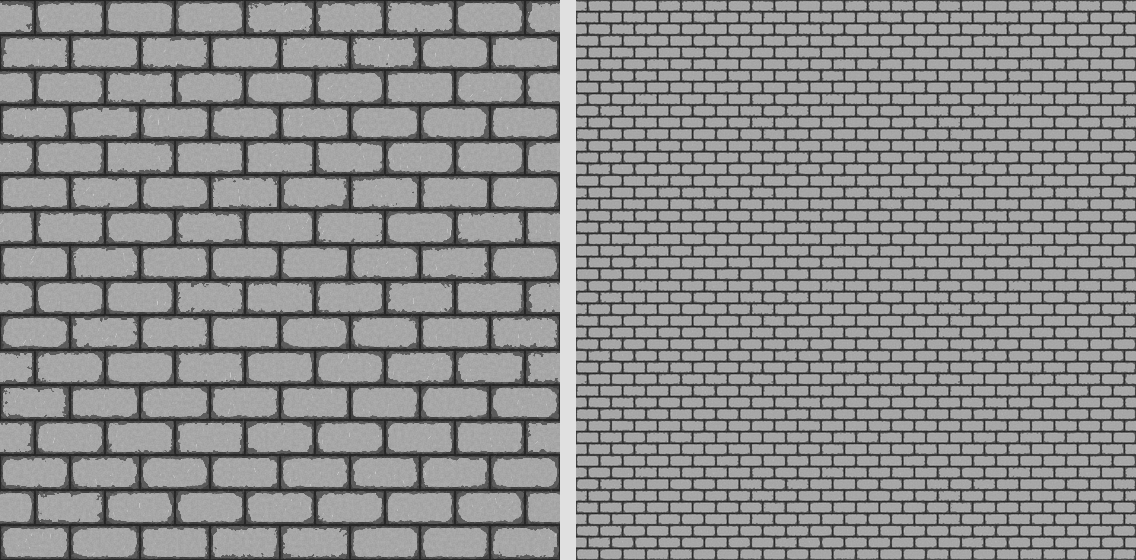
Left, the tile; right, the same tile 3 across and 3 down.
Reproduce this texture procedurally as a WebGL 2 fragment shader.

```glsl
#version 300 es
precision highp float;
// A seamless wall of grey bricks in running bond, with chipped pale faces.
// Each brick is layered from box distances roughened by wrapping gradient noise:
// joint line, mortar, worn border, mottled face; short pale scratches lie on top.

uniform vec2 u_resolution;
out vec4 fragColor;

// Lengths are in rows: one row is 1 high, one brick is 2 wide.
const float ROWS = 16.0;               // 16 rows of 8 bricks
const vec2 HALF_BRICK = vec2(1.0, 0.5);
const float LINE_INSET = 0.026;
const float MORTAR_INSET = 0.058;
const float FACE_INSET = 0.088;
const vec2 CORNER_RANGE = vec2(0.17, 0.36);
const vec2 CHIP_RANGE = vec2(0.07, 0.22);
const float SCRATCH_CELLS = 5.0;       // cells per row height
const float SCRATCH_CHANCE = 0.24;
const float SCRATCH_WIDTH = 0.007;

const vec3 LINE_COLOR = vec3(0.15);
const vec3 MORTAR_COLOR = vec3(0.26);
const vec3 BORDER_COLOR = vec3(0.36);
const vec3 FACE_COLOR = vec3(0.655);
const vec3 SCRATCH_COLOR = vec3(0.88);

vec2 hash2(vec2 p) {
    vec3 h = fract(p.xyx * vec3(0.1031, 0.1030, 0.0973));
    h += dot(h, h.yzx + 33.33);
    return fract((h.xx + h.yz) * h.zy);
}

float cornerDot(vec2 cell, vec2 offset, vec2 f, float period) {
    float angle = 6.2832 * hash2(mod(cell + offset, period) + period).x;
    return dot(vec2(cos(angle), sin(angle)), f - offset);
}

// Gradient noise over the wall, with a whole number of cells per row height.
float noise(vec2 p, float cellsPerRow) {
    float period = ROWS * cellsPerRow;
    vec2 cell = floor(p * cellsPerRow);
    vec2 f = fract(p * cellsPerRow);
    vec2 s = f * f * f * (f * (f * 6.0 - 15.0) + 10.0);
    float low = mix(cornerDot(cell, vec2(0, 0), f, period),
                    cornerDot(cell, vec2(1, 0), f, period), s.x);
    float high = mix(cornerDot(cell, vec2(0, 1), f, period),
                     cornerDot(cell, vec2(1, 1), f, period), s.x);
    return 1.4 * mix(low, high, s.y);
}

float roundedBox(vec2 p, vec2 halfSize, float radius) {
    vec2 q = abs(p) - halfSize + radius;
    return length(max(q, 0.0)) + min(max(q.x, q.y), 0.0) - radius;
}

float coverage(float dist, float pixel) {
    return 1.0 - smoothstep(-0.5 * pixel, 0.5 * pixel, dist);
}

// Short, nearly upright strokes, one at most per grid cell.
float scratches(vec2 p, float pixel) {
    vec2 g = p * SCRATCH_CELLS;
    float total = 0.0;
    for (int y = -1; y <= 1; y++)
    for (int x = -1; x <= 1; x++) {
        vec2 cell = floor(g) + vec2(x, y);
        vec2 id = mod(cell, ROWS * SCRATCH_CELLS);
        vec2 place = hash2(id + 11.0);
        vec2 kind = hash2(id + 217.0);
        vec2 look = hash2(id + 431.0);
        float tilt = mix(-0.35, 0.85, look.x);
        vec2 along = vec2(sin(tilt), cos(tilt));
        vec2 d = (g - cell - place) / SCRATCH_CELLS;
        float reach = mix(0.015, 0.075, kind.y * kind.y);
        d -= along * clamp(dot(d, along), -reach, reach);
        float stroke = coverage(length(d) - SCRATCH_WIDTH, pixel);
        total = max(total, stroke * step(kind.x, SCRATCH_CHANCE) * mix(0.25, 0.85, look.y));
    }
    return total;
}

void main() {
    vec2 p = gl_FragCoord.xy / u_resolution * ROWS;
    float pixel = ROWS / min(u_resolution.x, u_resolution.y);

    // Running bond: odd rows shift by half a brick
    float row = floor(p.y);
    float column = p.x * 0.5 + 0.5 * mod(row, 2.0);
    vec2 brick = vec2(mod(floor(column), ROWS * 0.5), row);
    vec2 local = (vec2(fract(column), fract(p.y)) - 0.5) * 2.0 * HALF_BRICK;
    vec2 vary = hash2(brick + 73.0);

    // Roughened outlines
    float coarse = noise(p, 5.0);
    float fine = noise(p, 13.0);
    float rough = 0.7 * coarse + 0.4 * fine;
    float lineDist = roundedBox(local, HALF_BRICK - LINE_INSET, 0.02) + 0.012 * fine;
    float mortarDist = roundedBox(local, HALF_BRICK - MORTAR_INSET, 0.11) - 0.09 * rough;
    float chip = mix(CHIP_RANGE.x, CHIP_RANGE.y, vary.x * vary.x);
    float corner = mix(CORNER_RANGE.x, CORNER_RANGE.y, vary.y);
    vec2 faceHalf = HALF_BRICK - FACE_INSET;
    float faceDist = max(roundedBox(local, faceHalf, corner) + chip * rough,
                         roundedBox(local, faceHalf, 0.03) + 0.012 * fine);

    // Layers from the joint up to the mottled face
    float grain = 0.025 * noise(p, 9.0) + 0.03 * noise(p, 24.0);
    float face = coverage(faceDist, pixel);
    vec3 color = mix(LINE_COLOR, MORTAR_COLOR, coverage(lineDist, pixel));
    color = mix(color, BORDER_COLOR, coverage(max(mortarDist, lineDist), pixel));
    color = mix(color + 0.4 * grain, FACE_COLOR + grain, face);

    // Scratches gather in loose patches and fade on the mortar
    float patches = smoothstep(-0.5, 0.4, noise(p, 1.0));
    color = mix(color, SCRATCH_COLOR, scratches(p, pixel) * patches * mix(0.25, 1.0, face));
    fragColor = vec4(color, 1.0);
}
```
